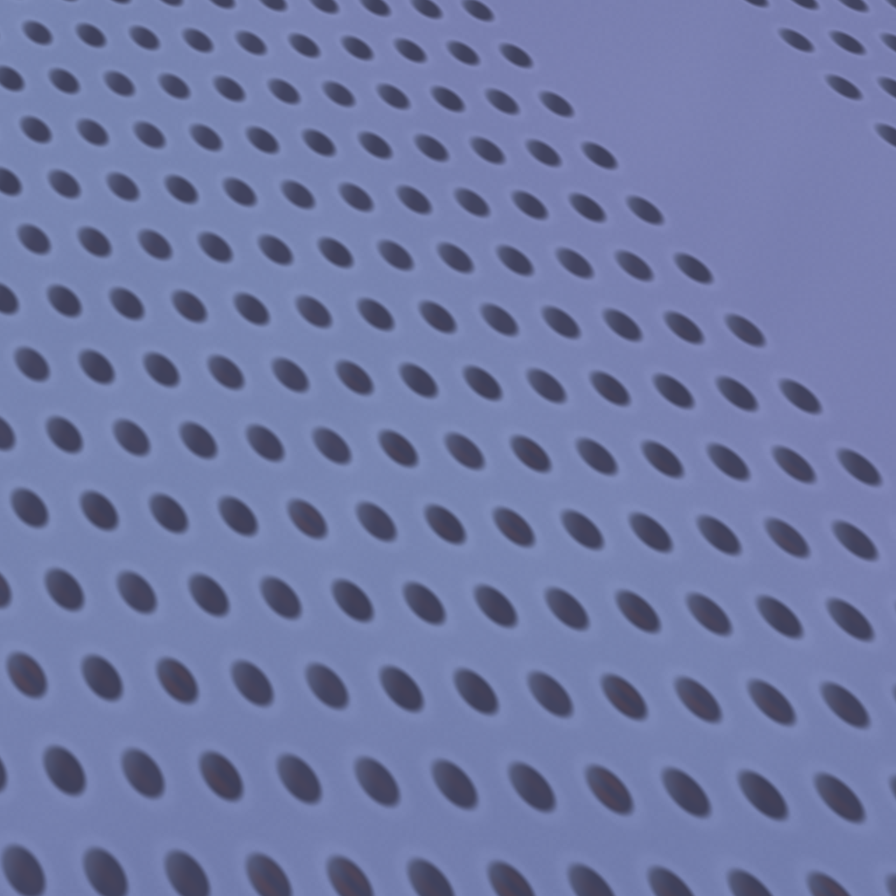
Reproduce this pattern procedurally as a WebGL 2 fragment shader.

```glsl
#version 300 es
precision highp float;
// Two perforated blue metal panels seen in perspective, with a bare band between.
// A homography maps the canvas to panel coordinates, where staggered rows of
// equal tilted ellipses are cut; tint and streaks vary from hole to hole.

uniform vec2 u_resolution;
out vec4 fragColor;

// Panel to canvas: column step, row step, origin (homogeneous columns).
const mat3 PANEL_TO_CANVAS = mat3(
    0.0917, -0.00303, 0.0014,
    0.00315, 0.1207, 0.0443,
    0.026, 0.0273, 1.0);

const vec2 FAR_PANEL_ORIGIN = vec2(14.6, 12.65);
const float NEAR_PANEL_EDGE = 15.0;      // last column on row zero
const vec2 HOLE_RADII = vec2(0.305, 0.192);
const float HOLE_TILT = -0.69;
const float EDGE_SOFTNESS = 0.20;
const float RIM_GLOW = 0.022;
const float GRAIN = 0.008;
const float GRAIN_CELLS = 256.0;

const vec3 METAL_BLUE = vec3(0.470, 0.522, 0.695);
const vec3 METAL_VIOLET = vec3(0.478, 0.502, 0.692);
const vec3 METAL_SHADE = vec3(0.445, 0.485, 0.672);
const vec3 HOLE_DARK = vec3(0.250, 0.258, 0.365);
const vec3 HOLE_WALL = vec3(0.335, 0.362, 0.490);
const vec3 HOLE_BROWN = vec3(0.345, 0.275, 0.335);

float hash(vec2 p) {
    vec3 q = fract(vec3(p.xyx) * 0.1031);
    q += dot(q, q.yzx + 33.33);
    return fract((q.x + q.y) * q.z);
}

// Centre of the nearest hole; odd rows are shifted by half a column.
vec2 nearestHole(vec2 p) {
    float row = round(p.y);
    float stagger = 0.5 * mod(row, 2.0);
    return vec2(round(p.x - stagger) + stagger, row);
}

// Offset from a hole centre in ellipse units: length 1 is the rim.
vec2 toEllipse(vec2 offset) {
    float c = cos(HOLE_TILT), s = sin(HOLE_TILT);
    return vec2(c * offset.x + s * offset.y, c * offset.y - s * offset.x) / HOLE_RADII;
}

// Sheet colour: broad tints with a faint layered-sine mottle.
vec3 metalColor(vec2 p) {
    float mottle = sin(p.x * 11.0 + 2.0 * sin(p.y * 7.0)) * sin(p.y * 13.0 - p.x * 5.0);
    mottle += 0.5 * sin(p.x * 27.0 - p.y * 19.0 + 2.0 * sin(p.x * 15.0));
    float violet = smoothstep(-0.15, 0.35, p.x * 0.8 + p.y * 0.7 - 0.85);
    vec3 color = mix(METAL_BLUE, METAL_VIOLET, violet);
    color = mix(color, METAL_SHADE, 0.8 * smoothstep(0.45, 0.0, p.y));
    float grain = hash(floor(p * GRAIN_CELLS)) - 0.5;
    return color + 0.005 * mottle + GRAIN * grain;
}

// Hole interior: pale upper-left wall, dark floor, occasional brown streaks.
vec3 holeColor(vec2 e, vec2 cell, float nearness) {
    float seed = hash(cell + 41.0);
    vec3 color = mix(HOLE_DARK, HOLE_WALL, smoothstep(0.1, -1.1, e.x + 0.25 * e.y));
    float streak = 0.5 + 0.5 * sin(e.y * 4.5 + seed * 5.0);
    float brown = (0.25 + 0.75 * smoothstep(0.55, 0.95, seed)) * nearness;
    color = mix(color, HOLE_BROWN, brown * streak * smoothstep(1.1, 0.2, length(e)));
    return color * (0.96 + 0.08 * hash(cell + 7.0));
}

void main() {
    vec2 canvas = gl_FragCoord.xy / u_resolution;
    vec3 projected = inverse(PANEL_TO_CANVAS) * vec3(canvas, 1.0);
    vec2 panel = projected.xy / projected.z;
    float depth = dot(vec3(panel, 1.0),
        vec3(PANEL_TO_CANVAS[0].z, PANEL_TO_CANVAS[1].z, 1.0));

    // Both panels end along the same diagonal of the stagger.
    vec2 cell = nearestHole(panel);
    vec2 offset = panel - cell;
    bool perforated = cell.x + 0.5 * cell.y < NEAR_PANEL_EDGE + 0.1;
    if (!perforated) {
        vec2 farPanel = panel - FAR_PANEL_ORIGIN;
        cell = nearestHole(farPanel);
        offset = farPanel - cell;
        perforated = cell.x + 0.5 * cell.y > -0.1;
        cell += 60.0;
    }

    vec3 color = metalColor(canvas);
    if (perforated) {
        vec2 e = toEllipse(offset);
        float radius = length(e);
        float soft = EDGE_SOFTNESS * depth;
        float cut = 1.0 - smoothstep(1.0 - soft, 1.0 + soft, radius);
        float nearness = smoothstep(1.5, 1.05, depth);
        color += RIM_GLOW * exp(-12.0 * pow(radius - 1.3, 2.0));
        color = mix(color, holeColor(e, cell, nearness), cut);
    }
    fragColor = vec4(color, 1.0);
}
```
